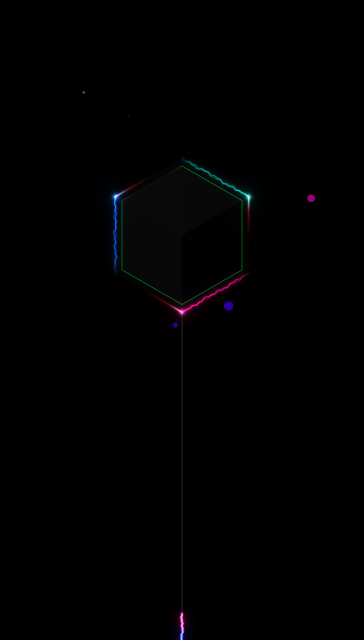
Write a Shadertoy shader that draws this background.

```glsl
// A dark cube inside a hexagon of electric arcs, standing on a thin wire.
// One corner motif (wavy arc one way, red comet the other) is repeated by
// three-fold rotation; layered sines bend the arcs, and discs are scattered around.

#define CUBE_CENTRE vec2(0.0, 0.6325)
#define SHELL_RADIUS 0.1204
#define INNER_APOTHEM 0.0938
#define ARC_SWAY 0.0024
#define ARC_WIDTH 0.0012
#define HALO_WIDTH 0.0050
#define SPARK_HEIGHT 0.043
#define WIRE_GREY 0.19

const vec3 RED = vec3(0.75, 0.06, 0.03);
const vec3 GREEN = vec3(0.02, 0.42, 0.10);
const vec3 ARC_COLOURS[3] = vec3[3](
    vec3(0.95, 0.03, 0.48), vec3(0.04, 0.62, 0.56), vec3(0.06, 0.36, 0.92));

// Scattered discs: x from the middle, y from the bottom, radius
const vec3 DISCS[6] = vec3[6](
    vec3(-0.1536, 0.8555, 0.0019), vec3(-0.0833, 0.8190, 0.0008),
    vec3(0.2018, 0.6902, 0.0059), vec3(0.0729, 0.5220, 0.0073),
    vec3(-0.0104, 0.4922, 0.0041), vec3(0.1133, 0.5782, 0.0008));
const vec3 DISC_COLOURS[6] = vec3[6](
    vec3(0.32, 0.40, 0.10), vec3(0.16, 0.20, 0.08), vec3(0.60, 0.0, 0.45),
    vec3(0.16, 0.0, 0.62), vec3(0.15, 0.0, 0.52), vec3(0.45, 0.0, 0.25));

float coverage(float d, float pixel) { return clamp(0.5 - d / pixel, 0.0, 1.0); }

float gauss(float d, float width) { return exp(-d * d / (width * width)); }

// Signed distance to a hexagon with a corner at the top
float hexagon(vec2 q, float apothem) {
    q = abs(q);
    return max(q.x, 0.5 * q.x + 0.866 * q.y) - apothem;
}

// Layered sines, roughly -1 to 1
float jitter(float t, float seed) {
    return 0.5 * sin(t * 13.0 + seed * 2.3) + 0.3 * sin(t * 31.0 + seed * 4.1)
         + 0.25 * sin(t * 67.0 + seed * 7.7);
}

vec3 cubeFaces(vec2 q) {
    float topFace = smoothstep(-0.001, 0.001, q.y - 0.577 * abs(q.x));
    float leftFace = smoothstep(0.001, -0.001, q.x);
    float side = mix(0.005, 0.032 + 0.08 * min(q.y, 0.0), leftFace);
    return vec3(mix(side, 0.034 - 0.13 * max(q.x, 0.0), topFace));
}

// One corner: an arc running anticlockwise and a comet running clockwise
vec3 cornerMotif(vec2 q, float index, vec3 tint) {
    float angle = radians(-90.0 + 120.0 * index);
    vec2 outward = vec2(cos(angle), sin(angle));
    vec2 tangent = vec2(-outward.y, outward.x);
    vec2 local = vec2(dot(q, tangent), dot(q, outward) - SHELL_RADIUS);

    // Along and across the arc's edge, then the comet's edge
    vec2 arc = vec2(0.866 * local.x - -0.5 * -local.y, 0.5 * local.x + 0.866 * local.y);
    arc = vec2(dot(local, vec2(0.866, -0.5)), arc.y);
    vec2 comet = vec2(dot(local, vec2(-0.866, -0.5)), dot(local, vec2(-0.5, 0.866)));
    float t = arc.x / SHELL_RADIUS;
    float s = comet.x / SHELL_RADIUS;

    vec3 light = vec3(0.0);
    float span = smoothstep(-0.03, 0.03, t) * (1.0 - smoothstep(0.80, 1.06, t));
    float power = span * (0.55 + 0.45 * exp(-4.0 * max(t, 0.0)));
    for (float k = 0.0; k < 2.0; k++) {
        float sway = ARC_SWAY * jitter(t, index * 3.0 + k * 1.7);
        float d = arc.y - sway * smoothstep(0.0, 0.15, t);
        light += tint * power * (1.0 - 0.5 * k) * gauss(d, ARC_WIDTH);
        light += tint * power * 0.14 * exp(-abs(d) / HALO_WIDTH);
    }

    // The comet starts nearly white and cools to red
    float tail = smoothstep(-0.03, 0.02, s) * exp(-4.2 * max(s, 0.0))
               * (1.0 - smoothstep(0.35, 0.65, s));
    vec3 heat = mix(mix(tint, vec3(1.0), 0.4), RED, smoothstep(0.06, 0.22, s));
    light += heat * tail * (gauss(comet.y, 0.0016) + 0.2 * exp(-abs(comet.y) / 0.004));

    // Hot corner
    float r = length(local);
    return light + mix(tint, vec3(1.0), 0.35) * 0.7 * gauss(r, 0.0045)
                 + tint * 0.13 * exp(-r / 0.012);
}

// Short discharge at the foot of the wire
vec3 footSpark(vec2 p) {
    float h = p.y / SPARK_HEIGHT;
    vec3 tint = mix(vec3(0.12, 0.16, 1.0), vec3(1.0, 0.08, 0.62), smoothstep(0.15, 0.65, h));
    float d = p.x - 0.0018 * jitter(h * 0.6, 2.0) * smoothstep(1.0, 0.7, h);
    float fade = 1.0 - smoothstep(0.9, 1.04, h);
    float glowFade = 1.0 - smoothstep(0.7, 1.25, h);
    return fade * (tint + vec3(0.45)) * gauss(d, 0.0018)
         + glowFade * tint * 0.28 * exp(-abs(p.x) / 0.0065);
}

void mainImage(out vec4 fragColor, in vec2 fragCoord) {
    float pixel = 1.0 / iResolution.y;
    vec2 p = (fragCoord - vec2(0.5 * iResolution.x, 0.0)) * pixel;
    vec2 q = p - CUBE_CENTRE;

    // Cube, dim shell and green outline, weakest at the upper left
    float inner = hexagon(q, INNER_APOTHEM);
    float shell = hexagon(q, 0.866 * SHELL_RADIUS);
    vec3 colour = vec3(0.012, 0.014, 0.015) * coverage(shell, pixel);
    colour = mix(colour, cubeFaces(q), coverage(inner, pixel));
    float shade = smoothstep(0.80, 0.96, dot(normalize(q + 1e-5), vec2(-0.5, 0.866)));
    colour += GREEN * (1.0 - 0.85 * shade) * coverage(abs(inner) - 0.0006, pixel);

    // Wire from the lowest corner down to the spark
    float wireTop = CUBE_CENTRE.y - SHELL_RADIUS;
    float wire = coverage(abs(p.x) - 0.0006, pixel) * coverage(p.y - wireTop, pixel);
    colour += WIRE_GREY * wire;

    for (int i = 0; i < 3; i++) colour += cornerMotif(q, float(i), ARC_COLOURS[i]);
    colour += footSpark(p);

    for (int i = 0; i < 6; i++) {
        float d = length(p - DISCS[i].xy) - DISCS[i].z;
        colour = mix(colour, DISC_COLOURS[i], coverage(d, pixel));
    }
    fragColor = vec4(min(colour, 1.0), 1.0);
}
```
